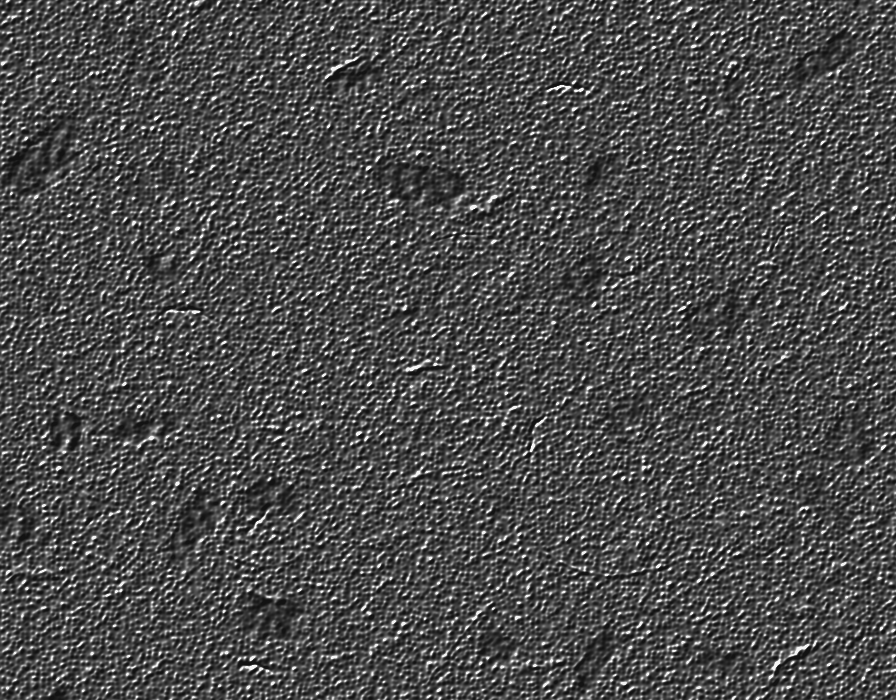
Reproduce this texture procedurally as a WebGL 2 fragment shader.

```glsl
#version 300 es
precision highp float;

uniform vec2 u_resolution;
out vec4 fragColor;

// Lengths are fractions of the canvas height
const vec2 LIGHT = vec2(-0.6, 0.8);
const float MEDIAN_GREY = 0.262;
const float CONTRAST = 0.53;
const float GRAIN_COUNT = 140.0;
const float CLUMP_COUNT = 62.0;
const float GRAIN_FALLOFF = 4.5;
const float CHIP_CELL = 0.16;
const float CHIP_SHARE = 0.8;
const float CHIP_DEPTH = 0.011;
const float CHIP_EDGE = 0.005;
const float CREASE_CELL = 0.105;
const float FIBRE_CELL = 0.25;
const float RELIEF_STEP = 0.0014;
const float HOLLOW_SHADE = 0.5;

vec3 hash3(vec2 cell) {
    vec3 h = fract(cell.xyx * vec3(0.1031, 0.1030, 0.0973));
    h += dot(h, h.yxz + 33.33);
    return fract((h.xxy + h.yzz) * h.zyx);
}

vec2 turn(vec2 v, float angle) {
    float c = cos(angle), s = sin(angle);
    return vec2(c * v.x + s * v.y, c * v.y - s * v.x);
}

// Layered sines that fray the outlines
vec2 wobble(vec2 p) {
    vec2 sum = vec2(0.0);
    float frequency = 45.0, size = 0.0045;
    for (int i = 0; i < 4; i++) {
        p = turn(p, 1.1);
        sum += size * sin(frequency * p.yx + 2.0 * sin(frequency * 0.6 * p));
        frequency *= 1.9;
        size *= 0.62;
    }
    return sum;
}

// Lit slope of rounded bumps, one per cell
float grainSlope(vec2 p) {
    vec2 home = floor(p);
    float slope = 0.0;
    for (int y = -1; y <= 1; y++)
    for (int x = -1; x <= 1; x++) {
        vec2 cell = home + vec2(x, y);
        vec3 rnd = hash3(cell);
        vec2 d = p - cell - 0.5 - 0.8 * (rnd.xy - 0.5);
        float bump = (0.5 + rnd.z) * exp(-GRAIN_FALLOFF * dot(d, d));
        slope += 2.0 * GRAIN_FALLOFF * dot(d, LIGHT) * bump;
    }
    return slope;
}

// Broken chips: x = height, y = hollow coverage
vec2 chips(vec2 p) {
    vec2 home = floor(p / CHIP_CELL);
    vec2 result = vec2(0.0);
    for (int y = -1; y <= 1; y++)
    for (int x = -1; x <= 1; x++) {
        vec2 cell = home + vec2(x, y);
        vec3 place = hash3(cell + 17.0);
        vec3 form = hash3(cell + 91.0);
        if (place.z > CHIP_SHARE) continue;
        vec2 centre = (cell + 0.15 + 0.7 * place.xy) * CHIP_CELL;
        vec2 q = turn(p - centre, mix(-0.7, 1.1, form.x));
        vec2 radii = vec2(mix(0.022, 0.066, form.y * form.y), mix(0.014, 0.032, form.z));
        vec2 a = abs(q) / radii;
        float edge = (pow(dot(a * a, a) + 1e-4, 1.0 / 3.0) - 1.0) * radii.y;
        float inside = 1.0 - smoothstep(-CHIP_EDGE, CHIP_EDGE, edge);
        float strength = fract(place.z * 37.0);
        float depth = strength < 0.25 ? -0.5 : strength;
        result += inside * vec2(-CHIP_DEPTH * depth, smoothstep(0.2, 0.6, strength));
    }
    return vec2(result.x, min(result.y, 1.0));
}

// Bent, tapering ridges and grooves
float ridges(vec2 p, float size, float share, float reach, float width, float bend) {
    vec2 home = floor(p / size);
    float height = 0.0;
    for (int y = -1; y <= 1; y++)
    for (int x = -1; x <= 1; x++) {
        vec2 cell = home + vec2(x, y);
        vec3 place = hash3(cell + 211.0 + 900.0 * size);
        vec3 form = hash3(cell + 53.0 + 700.0 * size);
        if (place.z > share) continue;
        vec2 q = turn(p - (cell + 0.2 + 0.6 * place.xy) * size, mix(-0.4, 1.3, form.x));
        q.y -= bend * (form.y - 0.5) * q.x * q.x;
        float along = q.x / (reach * mix(0.45, 1.0, form.z));
        float across = q.y / (width * mix(0.7, 1.4, form.y));
        float taper = 1.0 - smoothstep(0.5, 1.0, abs(along));
        float strength = mix(0.4, 3.2, form.z * form.z) * (form.y < 0.3 ? -1.0 : 1.0);
        height += width * strength * taper * exp(-across * across);
    }
    return height;
}

vec2 relief(vec2 p) {
    vec2 frayed = p + wobble(p);
    vec2 surface = chips(frayed);
    surface.x += ridges(frayed, CREASE_CELL, 0.6, 0.045, 0.0048, 14.0);
    surface.x += ridges(p + 0.3 * wobble(p), FIBRE_CELL, 0.5, 0.13, 0.0028, 16.0);
    return surface;
}

void main() {
    vec2 p = gl_FragCoord.xy / u_resolution.y;

    // Slope towards the light, measured across a small step
    vec2 lit = relief(p + LIGHT * RELIEF_STEP);
    vec2 shaded = relief(p - LIGHT * RELIEF_STEP);
    float slope = (shaded.x - lit.x) / (2.0 * RELIEF_STEP);
    float hollow = 0.5 * (lit.y + shaded.y);

    // Fine grain gives way to coarse crumbs in the hollows
    float grain = grainSlope(p * GRAIN_COUNT);
    float clumps = grainSlope(turn(p, 0.5) * vec2(0.75, 1.0) * CLUMP_COUNT + 40.0);
    slope += grain * mix(1.0, 0.6, hollow) + clumps * mix(0.22, 0.65, hollow);
    slope -= HOLLOW_SHADE * hollow;

    float grey = clamp(MEDIAN_GREY * exp(CONTRAST * slope), 0.07, 0.96);
    fragColor = vec4(vec3(grey), 1.0);
}
```
